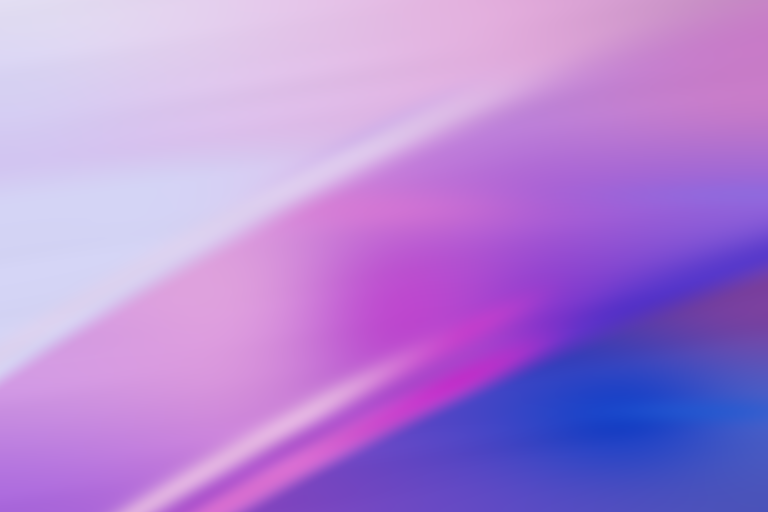
A WebGL 2 fragment shader for this background:

```glsl
#version 300 es
precision highp float;
// Soft folds of violet light: three colour fields (pale veil, orchid fold, blue deep)
// are divided by two rising arcs. Each field is a stack of horizontal ramps with
// elliptical glows; blurred streaks follow the arcs and faint noise brushes the surface.

uniform vec2 u_resolution;
out vec4 fragColor;

// Arcs: height at start, slope, bend
const vec3 VEIL_ARC = vec3(0.258, 1.008, -0.27);
const vec3 DEEP_ARC = vec3(-0.294, 1.019, -0.252);
const vec2 VEIL_BLUR = vec2(0.026, 0.075);  // edge softness, left and right
const vec2 DEEP_BLUR = vec2(0.022, 0.034);
const float BRUSH_AMOUNT = 0.016;
const vec2 BRUSH_SCALE = vec2(2.5, 26.0);

// Accent colours
const vec3 ICE = vec3(0.83, 0.83, 0.96);
const vec3 PEARL = vec3(0.88, 0.82, 0.93);
const vec3 LILAC = vec3(0.79, 0.66, 0.92);
const vec3 BLUSH = vec3(0.89, 0.66, 0.87);
const vec3 ROSE = vec3(0.88, 0.47, 0.82);
const vec3 MAGENTA = vec3(0.75, 0.25, 0.80);
const vec3 FUCHSIA = vec3(0.77, 0.17, 0.79);
const vec3 PURPLE = vec3(0.64, 0.27, 0.79);
const vec3 INDIGO = vec3(0.30, 0.19, 0.78);
const vec3 PERIWINKLE = vec3(0.54, 0.43, 0.88);
const vec3 COBALT = vec3(0.06, 0.23, 0.77);
const vec3 AZURE = vec3(0.13, 0.37, 0.84);

float hash(vec2 p) {
    vec3 q = fract(vec3(p.xyx) * 0.1031);
    q += dot(q, q.yzx + 33.33);
    return fract((q.x + q.y) * q.z);
}

float noise(vec2 p) {
    vec2 i = floor(p), f = fract(p);
    f = f * f * (3.0 - 2.0 * f);
    return mix(mix(hash(i), hash(i + vec2(1, 0)), f.x),
               mix(hash(i + vec2(0, 1)), hash(i + vec2(1, 1)), f.x), f.y);
}

float arc(vec3 k, float x) { return k.x + x * (k.y + x * k.z); }

// Bell-shaped falloffs: across a line, and around an ellipse
float streak(float d, float width) { d /= width; return exp(-d * d); }
float glow(vec2 p, vec2 centre, vec2 radius) { return streak(length((p - centre) / radius), 1.0); }

// One inside the span from a to b, with soft ends
float span(float x, float a, float b, float soft) {
    return smoothstep(a - soft, a + soft, x) * (1.0 - smoothstep(b - soft, b + soft, x));
}

// Four colours spread evenly from left to right
vec3 ramp(float x, vec3 a, vec3 b, vec3 c, vec3 d) {
    vec3 col = mix(a, b, smoothstep(0.0, 0.4, x));
    col = mix(col, c, smoothstep(0.25, 0.75, x));
    return mix(col, d, smoothstep(0.6, 1.0, x));
}

vec3 veilField(vec2 p) {
    vec3 top = ramp(p.x, vec3(0.89, 0.87, 0.95), vec3(0.89, 0.79, 0.92), vec3(0.89, 0.67, 0.86), vec3(0.78, 0.56, 0.77));
    vec3 low = ramp(p.x, vec3(0.82, 0.76, 0.94), vec3(0.86, 0.74, 0.92), vec3(0.87, 0.66, 0.87), vec3(0.78, 0.49, 0.78));
    vec3 col = mix(low, top, smoothstep(0.68, 1.0, p.y));
    col = mix(col, ICE, 0.45 * glow(p, vec2(0.0, 0.82), vec2(0.12, 0.12)));
    float icy = smoothstep(0.0, 0.1, 0.69 + 0.2 * p.x - p.y);
    return mix(col, ICE, icy * (1.0 - smoothstep(0.15, 0.6, p.x)));
}

vec3 foldField(vec2 p) {
    vec3 top = ramp(p.x, vec3(0.86, 0.66, 0.88), vec3(0.84, 0.60, 0.88), vec3(0.74, 0.52, 0.85), vec3(0.78, 0.48, 0.78));
    vec3 mid = ramp(p.x, vec3(0.86, 0.66, 0.88), vec3(0.86, 0.60, 0.87), vec3(0.67, 0.36, 0.83), vec3(0.57, 0.38, 0.85));
    vec3 low = ramp(p.x, vec3(0.83, 0.61, 0.89), vec3(0.86, 0.59, 0.86), vec3(0.56, 0.20, 0.80), vec3(0.33, 0.22, 0.80));
    vec3 foot = ramp(p.x, vec3(0.66, 0.40, 0.86), vec3(0.74, 0.42, 0.84), PURPLE, INDIGO);
    vec3 col = mix(foot, low, smoothstep(-0.02, 0.3, p.y));
    col = mix(col, mid, smoothstep(0.36, 0.62, p.y));
    col = mix(col, top, smoothstep(0.58, 0.82, p.y));
    col = mix(col, BLUSH, 0.6 * glow(p, vec2(0.27, 0.44), vec2(0.14, 0.11)));
    col = mix(col, MAGENTA, 0.8 * glow(p, vec2(0.53, 0.38), vec2(0.11, 0.16)));
    col = mix(col, ROSE, 0.5 * glow(p, vec2(0.50, 0.59), vec2(0.17, 0.045)));
    return mix(col, PERIWINKLE, 0.5 * glow(p, vec2(1.0, 0.62), vec2(0.2, 0.025)));
}

vec3 deepField(vec2 p) {
    vec3 top = ramp(p.x, PURPLE, PURPLE, vec3(0.18, 0.18, 0.67), vec3(0.48, 0.25, 0.62));
    vec3 mid = ramp(p.x, PURPLE, vec3(0.50, 0.28, 0.78), vec3(0.26, 0.27, 0.77), vec3(0.30, 0.38, 0.78));
    vec3 foot = ramp(p.x, PURPLE, vec3(0.52, 0.27, 0.75), vec3(0.36, 0.29, 0.77), vec3(0.29, 0.32, 0.72));
    vec3 col = mix(mix(foot, mid, smoothstep(0.0, 0.2, p.y)), top, smoothstep(0.2, 0.4, p.y));
    col = mix(col, COBALT, 0.9 * glow(p, vec2(0.81, 0.19), vec2(0.13, 0.11)));
    return mix(col, AZURE, 0.6 * glow(p, vec2(0.92, 0.195), vec2(0.13, 0.025)));
}

void main() {
    vec2 p = gl_FragCoord.xy / u_resolution;
    float veil = p.y - arc(VEIL_ARC, p.x);
    float deep = p.y - arc(DEEP_ARC, p.x);

    // Upper veil over the fold, with its pearl ridge and lilac shade
    float veilBlur = mix(VEIL_BLUR.x, VEIL_BLUR.y, p.x);
    vec3 col = mix(foldField(p), veilField(p), smoothstep(-veilBlur, veilBlur, veil));
    col = mix(col, LILAC, 0.6 * streak(veil - 0.055, 0.025) * span(p.x, 0.38, 0.58, 0.12));
    col = mix(col, PEARL, 0.65 * streak(veil - mix(0.05, 0.0, p.x), 0.03) * span(p.x, -0.2, 0.62, 0.16));

    // Lower fold: indigo tail, purple valley, pale ridge
    col = mix(col, INDIGO, 0.75 * streak(deep - 0.02, 0.055) * smoothstep(0.65, 0.82, p.x));
    col = mix(col, PURPLE, 0.75 * streak(deep - 0.07, 0.035) * span(p.x, 0.15, 0.62, 0.1));
    vec3 ridge = mix(vec3(0.91, 0.74, 0.89), vec3(0.78, 0.24, 0.80), smoothstep(0.4, 0.62, p.x));
    col = mix(col, ridge, 0.85 * streak(deep - 0.12, 0.03) * span(p.x, 0.1, 0.67, 0.08));

    // Blue deep, then the bright rim along its edge
    float deepBlur = mix(DEEP_BLUR.x, DEEP_BLUR.y, p.x);
    col = mix(deepField(p), col, smoothstep(-deepBlur, deepBlur, deep));
    vec3 rim = mix(vec3(0.87, 0.44, 0.82), FUCHSIA, smoothstep(0.35, 0.6, p.x));
    col = mix(col, rim, 0.85 * streak(deep - 0.03, 0.028) * span(p.x, 0.2, 0.67, 0.09));

    // Faint brushed texture
    col += BRUSH_AMOUNT * (noise((p - vec2(0.0, 0.25 * p.x)) * BRUSH_SCALE) - 0.5);
    fragColor = vec4(clamp(col, 0.0, 1.0), 1.0);
}
```
